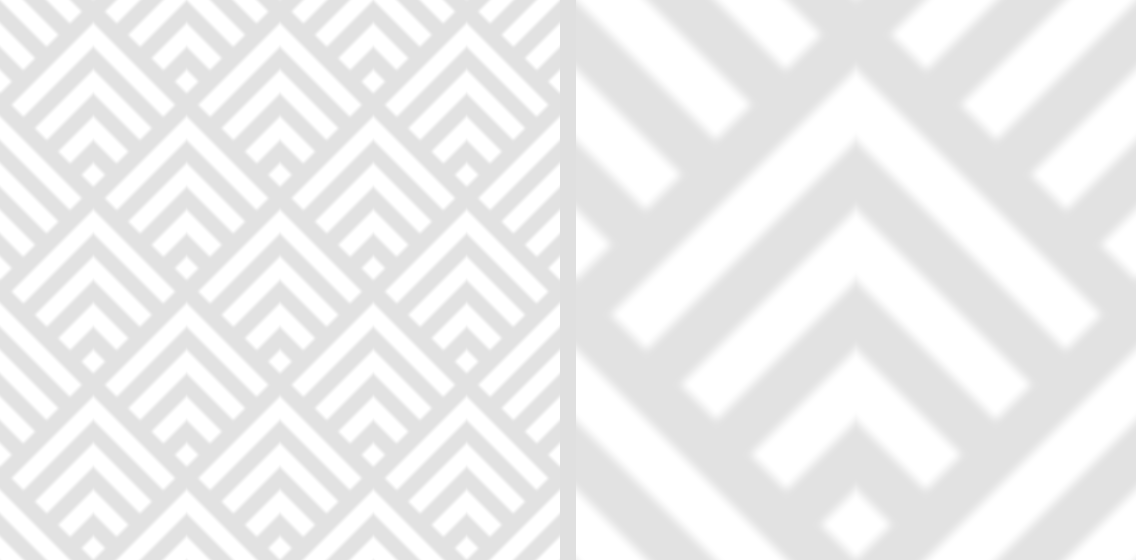
Left, the full canvas; right, a detail of the centre.
Reproduce this pattern procedurally as a WebGL 1 fragment shader.

```glsl
precision highp float;

uniform vec2 u_resolution;

const float REPEATS = 3.0;               // diamonds across and down
const vec2 APEX = vec2(0.5, 0.0625);     // top corner of the first diamond, from upper left
const float BANDS = 4.0;                 // nested chevrons per diamond
const float BAND_FILL = 0.51;            // light share of each band
const float BORDER = 0.0625;             // margin along the lower sides
const float SOFTNESS = 0.02;             // half width of the edge blend
const vec3 GROUND = vec3(0.888);
const vec3 CHEVRON = vec3(0.999);

// Diamond lattice coordinates: each axis runs 0..1 from an upper side to the opposite lower side
vec2 diamondCoords(vec2 uv) {
  vec2 p = vec2(uv.x, 1.0 - uv.y) * REPEATS - APEX;
  return fract(vec2(p.y + p.x, p.y - p.x));
}

// Coverage inside a signed distance, negative inside
float coverage(float dist, float blend) {
  return 1.0 - smoothstep(-blend, blend, dist);
}

float chevrons(vec2 cell, float blend) {
  // Bands parallel to the two upper sides
  float depth = min(cell.x, cell.y) * BANDS;
  float bandDist = (abs(fract(depth) - 0.5) - 0.5 * BAND_FILL) / BANDS;

  // Square ends along the two lower sides
  float endDist = max(cell.x, cell.y) - (1.0 - BORDER);

  return coverage(bandDist, blend) * coverage(endDist, blend);
}

void main() {
  vec2 uv = gl_FragCoord.xy / u_resolution;
  float pixel = REPEATS / min(u_resolution.x, u_resolution.y);
  float light = chevrons(diamondCoords(uv), max(SOFTNESS, pixel));
  gl_FragColor = vec4(mix(GROUND, CHEVRON, light), 1.0);
}
```
